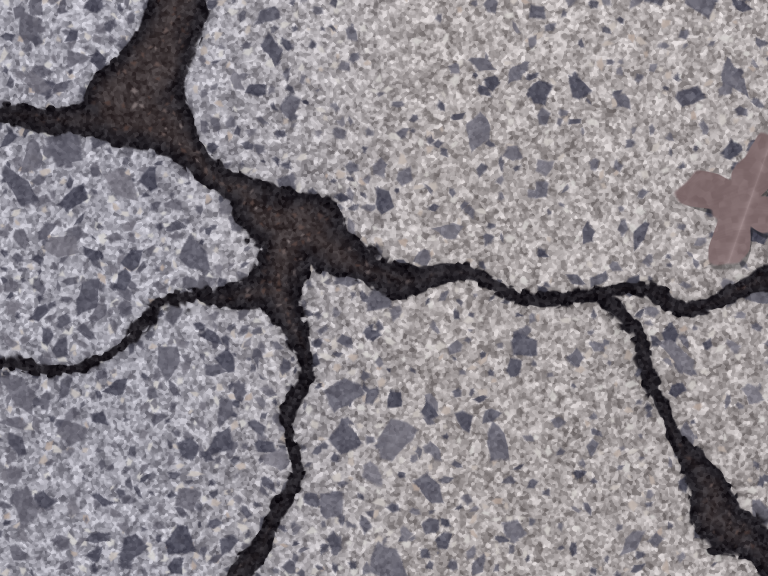
Give the GLSL for this texture, as a WebGL 2 fragment shader.

```glsl
#version 300 es
precision highp float;
// Weathered concrete slabs with angular aggregate, soil-filled cracks and a dry leaf.

uniform vec2 u_resolution;
out vec4 fragColor;

const float SOFT = 0.0026; // edge softness, in canvas heights

vec3 hash(vec2 p) {
  vec3 q = fract(p.xyx * vec3(0.1031, 0.1030, 0.0973));
  q += dot(q, q.yxz + 33.33);
  return fract((q.xxy + q.yzz) * q.zyx);
}

float cover(float d) {
  float w = max(SOFT, 0.75 / u_resolution.y);
  return 1.0 - smoothstep(-w, w, d);
}

// Cellular noise: softly blended random value of the nearest cells.
float grain(vec2 p, float cell) {
  vec2 q = p / cell, base = floor(q);
  float sum = 0.0, weight = 0.0;
  for (int j = -1; j <= 1; j++)
    for (int i = -1; i <= 1; i++) {
      vec2 id = base + vec2(i, j);
      vec3 h = hash(id + 17.0);
      vec2 d = q - id - h.xy;
      float w = exp(-9.0 * dot(d, d));
      sum += w * h.z;
      weight += w;
    }
  return sum / weight - 0.5;
}

// Layered sines, turned at each octave.
vec2 ripple(vec2 p, float freq, float amp) {
  vec2 sum = vec2(0.0);
  for (int i = 0; i < 5; i++) {
    sum += amp * sin(p.yx * freq + vec2(1.3, 4.1) * float(i + 1));
    p = mat2(0.8, 0.6, -0.6, 0.8) * p + sum * 0.3;
    freq *= 1.9;
    amp *= 0.56;
  }
  return sum;
}

// Irregular five-sided chip with its own turn and stretch.
float chip(vec2 d, float size, vec2 id) {
  vec3 h = hash(id + 71.0);
  float turn = h.x * 6.283, c = cos(turn), s = sin(turn);
  d = mat2(c, s, -s, c) * d * vec2(mix(0.75, 1.0, h.y), mix(1.0, 1.5, h.z));
  float dist = -1.0;
  for (int k = 0; k < 5; k++) {
    vec3 r = hash(id + float(k) * 7.7 + 3.0);
    float a = float(k) * 1.2566 + (r.x - 0.5) * 0.9;
    dist = max(dist, dot(d, vec2(cos(a), sin(a))) - size * mix(0.65, 1.15, r.y));
  }
  return dist;
}

// Scattered chips: x = distance, y = random tone of the closest one.
vec2 chips(vec2 p, float cell, float share, float thinning, float seed) {
  vec2 base = floor(p / cell), best = vec2(1.0, 0.0);
  for (int j = -1; j <= 1; j++)
    for (int i = -1; i <= 1; i++) {
      vec2 id = base + vec2(i, j);
      vec3 h = hash(id + seed);
      vec2 centre = (id + 0.2 + 0.6 * h.xy) * cell;
      float sparse = smoothstep(0.35, 0.8, centre.x + 0.3 * (centre.y - 0.5));
      if (h.z > share * (1.0 - thinning * sparse)) continue;
      vec3 g = hash(id + seed + 41.0);
      float d = chip(p - centre, cell * mix(0.14, 0.34, g.x), id + seed);
      if (d < best.x) best = vec2(d, g.y);
    }
  return best;
}

// Tapered stroke between two nodes (x, y, radius).
float limb(vec2 p, vec3 a, vec3 b) {
  vec2 ab = b.xy - a.xy;
  float t = clamp(dot(p - a.xy, ab) / dot(ab, ab), 0.0, 1.0);
  return length(p - a.xy - ab * t) - mix(a.z, b.z, t);
}

float path(vec2 p, vec3 a, vec3 b, vec3 c, vec3 d) {
  return min(limb(p, a, b), min(limb(p, b, c), limb(p, c, d)));
}

float cracks(vec2 p) {
  vec3 pit = vec3(0.51, 0.60, 0.06), neck = vec3(0.95, 0.485, 0.012);
  vec3 fork = vec3(0.49, 0.50, 0.04), joint = vec3(1.04, 0.49, 0.012);
  float d = path(p, vec3(0.33, 1.02, 0.03), vec3(0.23, 0.83, 0.08), vec3(0.37, 0.70, 0.026), pit);
  d = min(d, path(p, pit, vec3(0.66, 0.53, 0.03), vec3(0.78, 0.52, 0.017), neck));
  d = min(d, path(p, neck, joint, vec3(1.2, 0.48, 0.016), vec3(1.35, 0.50, 0.024)));
  d = min(d, path(p, vec3(-0.02, 0.35, 0.009), vec3(0.15, 0.37, 0.011), vec3(0.34, 0.49, 0.007), fork));
  d = min(d, path(p, fork, vec3(0.525, 0.33, 0.011), vec3(0.505, 0.17, 0.011), vec3(0.42, -0.02, 0.024)));
  d = min(d, path(p, joint, vec3(1.17, 0.28, 0.015), vec3(1.23, 0.12, 0.036), vec3(1.35, 0.01, 0.022)));
  d = min(d, limb(p, vec3(-0.02, 0.785, 0.013), vec3(0.18, 0.80, 0.03)));
  return min(d, limb(p, pit, fork));
}

float leaf(vec2 d) {
  float a = atan(d.y, d.x);
  return (length(d) - 0.083 - 0.036 * cos(4.0 * (a - 2.79)) - 0.008 * sin(11.0 * a)) * 0.7;
}

void main() {
  vec2 p = gl_FragCoord.xy / u_resolution.y;
  float fine = grain(p, 0.0055), coarse = grain(p + 5.0, 0.011);
  vec2 mottle = ripple(p, 13.0, 0.5);

  // Mortar: cool at the left, warmer towards the upper right.
  vec3 color = mix(vec3(0.62, 0.615, 0.655), vec3(0.655, 0.63, 0.63), smoothstep(0.2, 0.8, p.x));
  color += 0.27 * fine + 0.24 * coarse + 0.018 * mottle.x + 0.03 * (p.y - 0.5);

  // Pale pebbles, then dark aggregate from small to large.
  vec2 pebble = chips(p, 0.023, 0.3, 0.2, 11.0);
  color = mix(color, mix(vec3(0.84, 0.83, 0.82), vec3(0.70, 0.63, 0.59), pebble.y * pebble.y), 0.8 * cover(pebble.x));
  float cell = 0.026;
  for (int i = 0; i < 3; i++) {
    vec2 stone = chips(p + 0.12 * ripple(p, 45.0, 0.025), cell, 0.6, 0.58, 131.0 + 50.0 * float(i));
    vec3 tone = mix(vec3(0.28, 0.28, 0.335), vec3(0.47, 0.46, 0.50), stone.y);
    color = mix(color, tone + 0.08 * (fine + coarse), 0.93 * cover(stone.x));
    cell *= 1.85;
  }

  // Cracks: shaded lips, dark soil and loose flecks.
  float d = cracks(p + ripple(p, 24.0, 0.011)) + 0.008 * coarse;
  color *= 1.0 - 0.22 * exp(-max(d, 0.0) / 0.007);
  vec3 soil = mix(vec3(0.13, 0.12, 0.14), vec3(0.235, 0.205, 0.21), smoothstep(0.005, 0.045, -d));
  soil += 0.12 * fine + 0.10 * coarse + 0.012 * mottle.y;
  vec2 fleck = chips(p, 0.014, 0.32, 0.0, 307.0);
  vec3 debris = mix(vec3(0.33, 0.25, 0.23), vec3(0.57, 0.53, 0.53), fleck.y * fleck.y);
  soil = mix(soil, debris, 0.75 * cover(fleck.x) * smoothstep(0.008, 0.035, -d));
  color = mix(color, soil, cover(d));

  // Dry leaf with a pale midrib and a thin shadow.
  vec2 q = p - vec2(1.29, 0.645);
  float blade = leaf(q + 0.3 * ripple(p, 30.0, 0.012));
  color *= 1.0 - 0.35 * cover(leaf(q + vec2(-0.004, 0.007)));
  float rib = exp(-abs(q.x - 0.35 * q.y - 0.01) / 0.004);
  vec3 dry = vec3(0.50, 0.425, 0.43) + 0.04 * mottle.x + 0.06 * coarse + 0.09 * rib;
  color = mix(color, dry, cover(blade));

  fragColor = vec4(clamp(color, 0.0, 1.0), 1.0);
}
```
